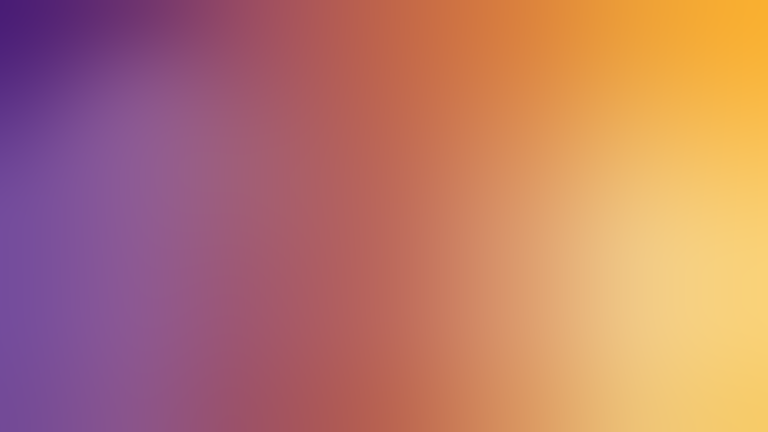
Give the GLSL for this background, as a Shadertoy shader.

```glsl
// A soft dusk gradient running from violet through rose to warm gold.
// Two smooth horizontal colour ramps, one for the body and a deeper one for
// the top edge, are blended by height, then tinted by a broad glow and shade.

const int STOPS = 7;

const vec3 BODY[STOPS] = vec3[STOPS](
    vec3(0.453, 0.298, 0.614), vec3(0.545, 0.341, 0.576),
    vec3(0.627, 0.337, 0.431), vec3(0.731, 0.406, 0.361),
    vec3(0.855, 0.596, 0.425), vec3(0.945, 0.788, 0.522),
    vec3(0.980, 0.824, 0.471));

const vec3 TOP[STOPS] = vec3[STOPS](
    vec3(0.285, 0.110, 0.460), vec3(0.420, 0.192, 0.435),
    vec3(0.610, 0.298, 0.378), vec3(0.748, 0.392, 0.292),
    vec3(0.851, 0.498, 0.243), vec3(0.933, 0.627, 0.216),
    vec3(0.980, 0.690, 0.188));

// Smooth curve through evenly spaced colour stops, x in 0..1
vec3 ramp(vec3 stops[STOPS], float x) {
    float position = clamp(x, 0.0, 1.0) * float(STOPS - 1);
    int i = min(int(position), STOPS - 2);
    float t = position - float(i);
    vec3 a = stops[max(i - 1, 0)];
    vec3 b = stops[i];
    vec3 c = stops[i + 1];
    vec3 d = stops[min(i + 2, STOPS - 1)];
    vec3 curve = 2.0 * a - 5.0 * b + 4.0 * c - d + t * (3.0 * (b - c) + d - a);
    return b + 0.5 * t * (c - a + t * curve);
}

// Elliptical bell that fades away from its centre
float glow(vec2 p, vec2 center, vec2 radius) {
    vec2 q = (p - center) / radius;
    return exp(-dot(q, q));
}

// Share of the top ramp; it clears sooner over the violet-rose region
float topWeight(vec2 p) {
    float height = smoothstep(mix(0.45, 0.35, p.x), 1.0, p.y);
    float offset = (p.x - 0.22) / 0.13;
    return pow(height, 1.0 + 3.0 * exp(-offset * offset));
}

void mainImage(out vec4 fragColor, in vec2 fragCoord) {
    vec2 uv = fragCoord / iResolution.xy;

    // Main colour field
    vec3 color = mix(ramp(BODY, uv.x), ramp(TOP, uv.x), topWeight(uv));

    // Dusty rose bloom and a gentle shade along the bottom
    vec3 rose = vec3(0.012, 0.035, 0.025);
    color += rose * glow(uv, vec2(0.30, 0.62), vec2(0.14, 0.26));
    vec3 shade = vec3(0.012, 0.028, 0.065) * mix(0.35, 1.0, uv.x);
    color -= shade * (1.0 - smoothstep(0.0, 0.3, uv.y));

    fragColor = vec4(clamp(color, 0.0, 1.0), 1.0);
}
```
